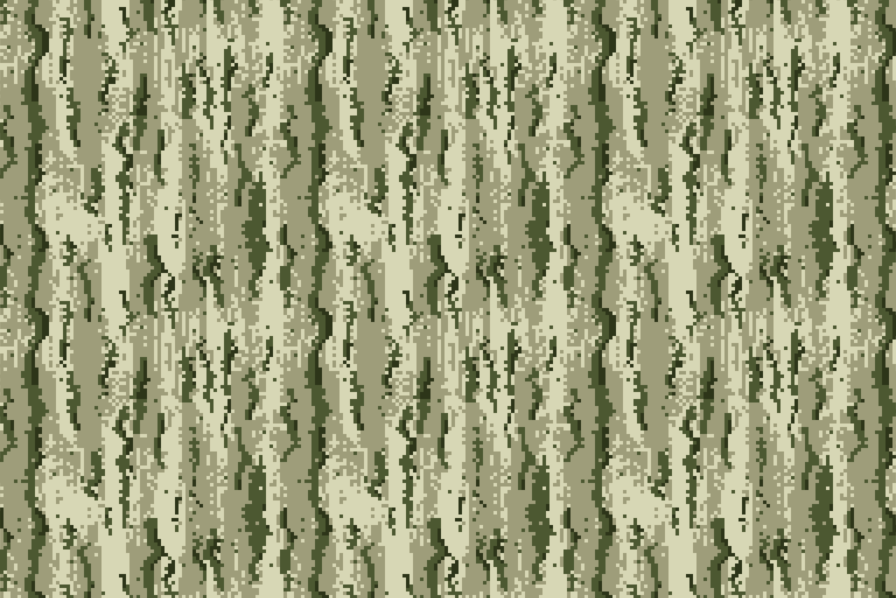
Reproduce this pattern procedurally as a Shadertoy shader.

```glsl
// Blocky woodland camouflage: a square tile of 81 x 81 cells, repeated on a 256-cell-wide canvas.
// Wrapped noise frays five upright pale bands; a loop scatters dark streaks with darker cores,
// and one unbroken dark stripe runs down each tile. Cell edges are box filtered.

const float TAU = 6.28318;
const float CELLS_ACROSS = 256.0;
const float TILE = 81.0;
const float BAND_WIDTH = 14.6;
const float BAND_START = 10.5;
const float BAND_COUNT = 5.0;
const float STRIPE_X = 9.3;
const int STREAKS = 29;

const vec3 KHAKI = vec3(0.62, 0.617, 0.48);
const vec3 PALE = vec3(0.845, 0.842, 0.708);
const vec3 GREEN = vec3(0.297, 0.345, 0.193);
const vec3 DEEP = vec3(0.178, 0.208, 0.098);

float hash(vec2 p) {
    vec3 q = fract(vec3(p.xyx) * 0.1031);
    q += dot(q, q.yzx + 33.33);
    return fract((q.x + q.y) * q.z);
}

// Value noise over one tile, wrapping after "period" lattice steps.
float tileNoise(vec2 cell, vec2 period, float seed) {
    vec2 p = cell / TILE * period;
    vec2 i = floor(p);
    vec2 f = p - i;
    f = f * f * (3.0 - 2.0 * f);
    vec2 lo = mod(i, period) + seed;
    vec2 hi = mod(i + 1.0, period) + seed;
    return mix(mix(hash(lo), hash(vec2(hi.x, lo.y)), f.x),
               mix(hash(vec2(lo.x, hi.y)), hash(hi), f.x), f.y);
}

// Shortest offset on the wrapped tile.
vec2 wrapDelta(vec2 d) {
    return mod(d + 0.5 * TILE, TILE) - 0.5 * TILE;
}

// Positive inside the frayed pale areas.
float paleScore(vec2 cell, float grain) {
    float t = mod(cell.x - BAND_START, TILE) / BAND_WIDTH;
    float band = t < BAND_COUNT ? -cos(TAU * t) : -1.0;
    float patches = tileNoise(cell, vec2(18.0, 5.0), 11.0) - 0.5;
    float columns = tileNoise(cell, vec2(81.0, 8.0), 47.0) - 0.5;
    float fray = mix(0.2, 0.75, tileNoise(cell, vec2(8.0, 5.0), 83.0));
    return 0.35 * band + patches + 0.65 * columns + fray * (grain - 0.5) - 0.05;
}

// Darkness of one tapered streak: 0 none, 1 green, 2 deep core.
float streak(vec2 d, vec2 halfSize, float coreShift, float ragged) {
    float along = d.y / halfSize.y;
    float halfWidth = halfSize.x * (1.0 - 0.55 * along * along) + ragged;
    if (abs(along) > 1.0 || abs(d.x) > halfWidth) return 0.0;
    bool core = d.x > halfSize.x * 0.9 - 1.05 && abs(along - coreShift) < 0.5;
    return core ? 2.0 : 1.0;
}

// Strongest darkness among all the scattered streaks.
float scatteredStreaks(vec2 cell, float ragged) {
    float tone = 0.0;
    for (int i = 0; i < STREAKS; i++) {
        float id = float(i);
        vec2 jitter = vec2(hash(vec2(id, 3.0)), hash(vec2(id, 7.0)));
        vec2 size = vec2(hash(vec2(id, 13.0)), hash(vec2(id, 19.0)));
        float x = 15.0 + (id + 1.6 * jitter.x) / float(STREAKS) * 68.0;
        float y = fract(id * 0.618 + 0.3 * jitter.y) * TILE;
        vec2 halfSize = mix(vec2(0.75, 4.5), vec2(2.0, 13.0), size);
        float coreShift = hash(vec2(id, 29.0)) * 2.2 - 0.9;
        tone = max(tone, streak(wrapDelta(cell - vec2(x, y)), halfSize, coreShift, ragged));
    }
    return tone;
}

// The unbroken stripe, with deep runs along its right side.
float longStripe(vec2 cell, float ragged) {
    float dx = wrapDelta(vec2(cell.x - STRIPE_X, 0.0)).x;
    float swell = tileNoise(vec2(0.0, cell.y), vec2(1.0, 9.0), 61.0);
    if (abs(dx) > 1.2 + 1.1 * swell + ragged) return 0.0;
    float runs = tileNoise(vec2(0.0, cell.y), vec2(1.0, 11.0), 97.0);
    return dx > 0.2 && dx < 1.9 && runs > 0.5 ? 2.0 : 1.0;
}

vec3 cellColour(vec2 rawCell) {
    vec2 cell = mod(rawCell, TILE);
    float grain = hash(cell + 131.0);
    float ragged = 1.1 * (hash(cell + 257.0) - 0.5);

    // Sidesteps in whole cells make the streaks wander.
    float sidestep = round(5.0 * (tileNoise(cell, vec2(7.0, 18.0), 23.0) - 0.5));
    vec2 bent = cell + vec2(sidestep, 0.0);

    float tone = max(scatteredStreaks(bent, ragged), longStripe(bent, ragged));
    if (hash(cell + 379.0) > 0.988) tone = max(tone, 1.0);   // stray specks

    vec3 ground = paleScore(cell, grain) > 0.0 ? PALE : KHAKI;
    return tone > 1.5 ? DEEP : tone > 0.5 ? GREEN : ground;
}

void mainImage(out vec4 fragColor, in vec2 fragCoord) {
    // Cells are counted from the upper left corner.
    float scale = CELLS_ACROSS / iResolution.x;
    vec2 p = vec2(fragCoord.x, iResolution.y - fragCoord.y) * scale;

    // Box filter over the cells touched by this pixel.
    float reach = min(1.25 * scale, 1.0);
    vec2 corner = p - 0.5 * reach;
    vec2 c = floor(corner);
    vec2 w = clamp((corner - c + reach - 1.0) / reach, 0.0, 1.0);
    vec3 upper = mix(cellColour(c), cellColour(c + vec2(1.0, 0.0)), w.x);
    vec3 lower = mix(cellColour(c + vec2(0.0, 1.0)), cellColour(c + 1.0), w.x);
    fragColor = vec4(mix(upper, lower, w.y), 1.0);
}
```
